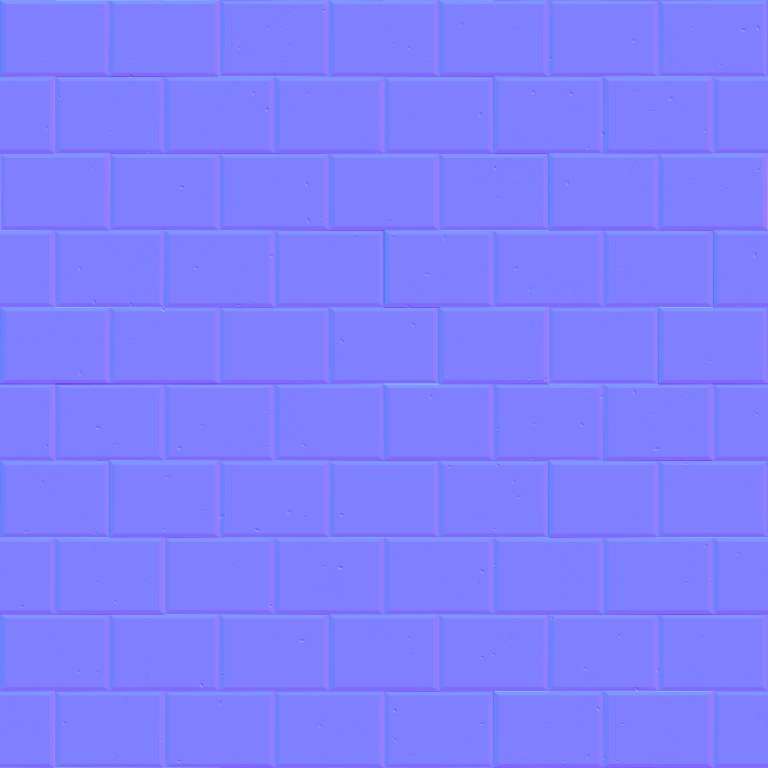
A Shadertoy shader for this texture map:

```glsl
// Tangent-space normal map of bevelled wall blocks in running bond, with small pits.

const vec2 BLOCKS = vec2(7.0, 10.0);       // blocks across and down
const vec2 BEVEL = vec2(0.0064, 0.0048);   // bevel width on each axis
const float BEVEL_DEPTH = 0.00082;
const float JOINT = 0.0005;                // half width of the flat joint
const float PIT_CELLS = 44.0;

float hash(vec2 p) {
    vec3 q = fract(vec3(p.xyx) * vec3(0.1031, 0.1030, 0.0973));
    q += dot(q, q.yzx + 33.33);
    return fract((q.x + q.y) * q.z);
}

vec2 hash2(vec2 p) {
    return vec2(hash(p + 17.3), hash(p + 61.7));
}

// Value noise that repeats after the given period
float noise(vec2 p, float period) {
    vec2 i = floor(p), f = fract(p);
    f = f * f * (3.0 - 2.0 * f);
    vec2 a = mod(i, period), b = mod(i + 1.0, period);
    return mix(mix(hash(a), hash(vec2(b.x, a.y)), f.x),
               mix(hash(vec2(a.x, b.y)), hash(b), f.x), f.y);
}

// Bevelled block with its own level and a slight tilt
float blockHeight(vec2 uv) {
    vec2 grid = uv * BLOCKS;
    grid.x += 0.5 * (1.0 - mod(floor(grid.y), 2.0));
    vec2 id = mod(floor(grid), BLOCKS);
    vec2 local = (fract(grid) - 0.5) / BLOCKS;
    vec2 inset = max(0.5 / BLOCKS - abs(local) - JOINT, 0.0) / BEVEL;
    float bevel = min(min(inset.x, inset.y), 1.0) * BEVEL_DEPTH;
    float level = 0.0006 * hash(id + 5.0);
    return bevel + level + 0.005 * dot(local, hash2(id) - 0.5);
}

// Scattered chips, round to elongated, at most one per cell
float pitDepth(vec2 uv) {
    vec2 cell = uv * PIT_CELLS;
    vec2 id = mod(floor(cell), PIT_CELLS);
    vec2 offset = (fract(cell) - mix(vec2(0.25), vec2(0.75), hash2(id))) / PIT_CELLS;
    float angle = 6.2832 * hash(id + 3.1);
    float c = cos(angle), s = sin(angle);
    offset = mat2(c, -s, s, c) * offset;
    offset.x /= mix(1.0, 2.2, hash(id + 9.4));
    float size = hash(id + 23.0);
    float radius = mix(0.0012, 0.0026, size * size);
    float present = step(hash(id + 41.0), 0.13);
    return present * 0.32 * radius * (1.0 - smoothstep(0.0, radius, length(offset)));
}

// Faint grain that shows only in patches
float grain(vec2 uv) {
    float patches = smoothstep(0.5, 0.9, noise(uv * 16.0, 16.0));
    return 0.00009 * patches * noise(uv * 180.0, 180.0);
}

float surface(vec2 uv) {
    return blockHeight(uv) - pitDepth(uv) + grain(uv);
}

void mainImage(out vec4 fragColor, in vec2 fragCoord) {
    vec2 uv = fragCoord / iResolution.xy;

    // Central differences soften edges over about one pixel
    vec2 e = max(vec2(0.0007), 0.5 / iResolution.xy);
    vec2 slope = vec2(surface(uv + vec2(e.x, 0.0)) - surface(uv - vec2(e.x, 0.0)),
                      surface(uv + vec2(0.0, e.y)) - surface(uv - vec2(0.0, e.y))) / (2.0 * e);

    vec3 normal = normalize(vec3(-slope, 1.0));
    fragColor = vec4(normal * 0.5 + 0.5, 1.0);
}
```
